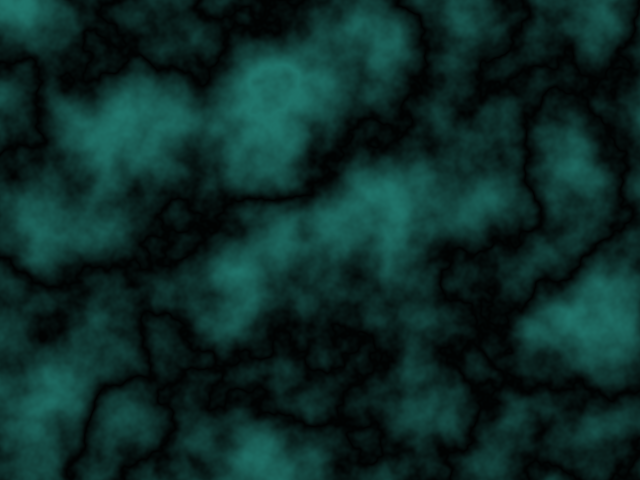
A Shadertoy shader for this texture:

```glsl
// Drifting teal clouds split by thin, wandering black veins.
// Signed gradient noise is summed over octaves and folded at zero, which
// makes the veins; a second fold near the top makes the rare bright rims.

const vec3  TINT       = vec3(0.232, 0.85, 0.775); // colour per unit of glow
const float SCALE      = 2.9;    // largest noise cells per canvas height
const float TILT       = 1.05;   // direction of the largest layer, radians
const int   OCTAVES    = 6;
const float GAIN       = 0.52;   // amplitude ratio between octaves
const float LACUNARITY = 2.0;    // frequency ratio between octaves
const float TURN       = 0.65;   // rotation between octaves, radians
const float RIM_LEVEL  = 0.66;   // glow at which the clouds fold back
const float VEIN_SOFT  = 0.008;  // rounding of the dark fold
const float RIM_SOFT   = 0.012;  // rounding of the bright fold
const float SHOULDER   = 0.30;   // compression of the brightest clouds
const vec2  ORIGIN     = vec2(17.3, 41.7);
const vec2  CENTRE     = vec2(19.43, 43.3); // noise point at canvas centre

mat2 rotation(float angle) {
    float co = cos(angle), si = sin(angle);
    return mat2(co, si, -si, co);
}

// Integer hash giving a unit gradient for each lattice point
vec2 latticeGradient(ivec2 cell) {
    uint h = uint(cell.x) * 1597u + uint(cell.y) * 51749u;
    h = (h ^ (h >> 15)) * 73939133u;
    h = (h ^ (h >> 13)) * 39916801u;
    h ^= h >> 16;
    float angle = float(h & 65535u) / 65536.0 * 6.28319;
    return vec2(cos(angle), sin(angle));
}

// Signed gradient noise with quintic blending
float gradientNoise(vec2 p) {
    ivec2 cell = ivec2(floor(p));
    vec2 f = fract(p);
    vec2 u = f * f * f * (f * (f * 6.0 - 15.0) + 10.0);
    float a = dot(latticeGradient(cell), f);
    float b = dot(latticeGradient(cell + ivec2(1, 0)), f - vec2(1.0, 0.0));
    float c = dot(latticeGradient(cell + ivec2(0, 1)), f - vec2(0.0, 1.0));
    float d = dot(latticeGradient(cell + ivec2(1, 1)), f - vec2(1.0, 1.0));
    return mix(mix(a, b, u.x), mix(c, d, u.x), u.y);
}

// Octave sum; each layer is turned and shifted to hide the lattice
float fractalNoise(vec2 p) {
    mat2 turn = rotation(TURN);
    float sum = 0.0, amplitude = 1.0;
    for (int i = 0; i < OCTAVES; i++) {
        sum += amplitude * gradientNoise(p);
        p = turn * p * LACUNARITY + ORIGIN;
        amplitude *= GAIN;
    }
    return sum;
}

// Absolute value with a rounded tip
float softAbs(float x, float radius) {
    return sqrt(x * x + radius * radius) - radius;
}

void mainImage(out vec4 fragColor, in vec2 fragCoord) {
    vec2 uv = (fragCoord - 0.5 * iResolution.xy) / iResolution.y;
    vec2 p = rotation(TILT) * uv * SCALE + CENTRE;

    // Dark veins at zero, bright rims at the upper fold
    float glow = softAbs(fractalNoise(p), VEIN_SOFT);
    glow = RIM_LEVEL - softAbs(RIM_LEVEL - glow, RIM_SOFT);

    // Gentle shoulder keeps the clouds in the middle tones
    glow *= 1.0 - SHOULDER * glow;

    fragColor = vec4(clamp(TINT * glow, 0.0, 1.0), 1.0);
}
```
